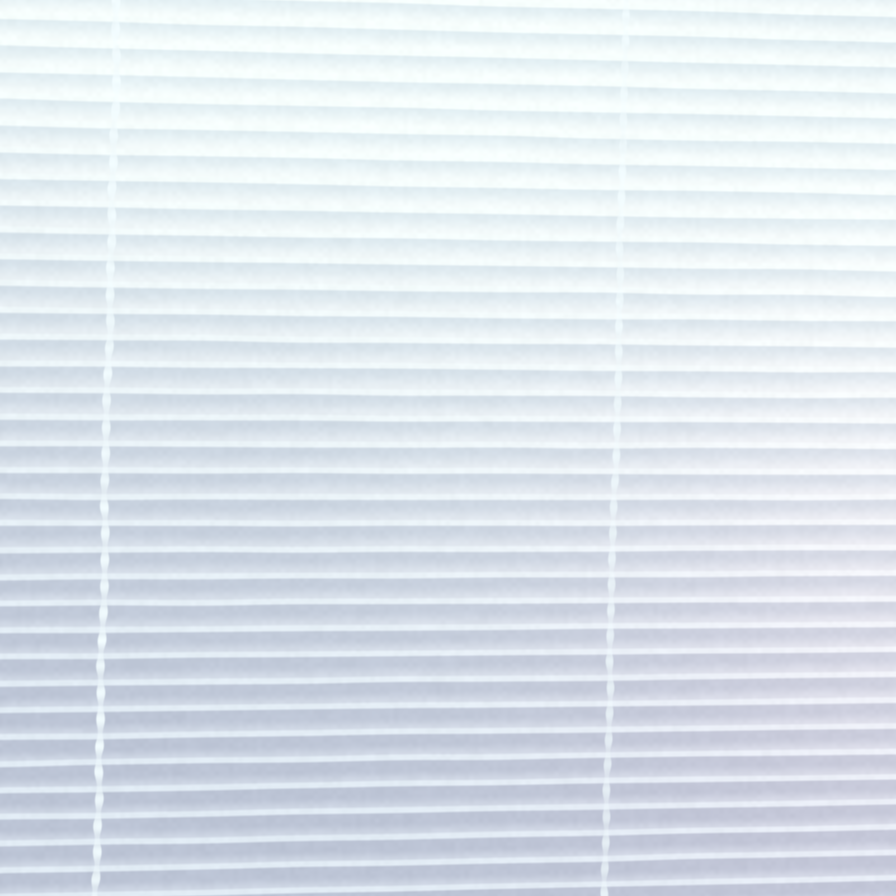
Write a Shadertoy shader that draws this texture.

```glsl
// Pale horizontal window blind slats with two ladder cords, brighter toward the top
#define SLATS 34.4          // slats over the canvas height
#define SLAT_PHASE -0.19    // vertical offset, in slats
#define LEVEL_Y 0.44        // height at which the slats run level
#define FAN 0.05            // convergence of the slats toward the right
#define LIP 0.05            // half width of the bright slat edge, in slats
#define CORD_X 0.107        // first cord at the bottom edge
#define CORD_GAP 0.568      // distance between cords
#define CORD_LEAN 0.024     // sideways drift of a cord over the height
#define CORD_WIDTH 0.0042   // half width of a cord
#define GRAIN 0.030         // strength of the fine mottling

const vec3 SHADE_LOW  = vec3(0.735, 0.768, 0.835);
const vec3 SHADE_HIGH = vec3(0.880, 0.932, 0.950);
const vec3 FACE_LOW   = vec3(0.815, 0.848, 0.900);
const vec3 FACE_HIGH  = vec3(0.975, 1.000, 0.995);
const vec3 LIP_LOW    = vec3(0.885, 0.925, 0.960);
const vec3 LIP_HIGH   = vec3(0.970, 1.000, 0.995);
const vec3 CORD_COLOR = vec3(0.950, 0.990, 1.000);

float hash(vec2 p) {
    return fract(sin(dot(p, vec2(127.1, 311.7))) * 43758.5453);
}

float noise(vec2 p) {
    vec2 i = floor(p), f = fract(p);
    f = f * f * (3.0 - 2.0 * f);
    return mix(mix(hash(i), hash(i + vec2(1, 0)), f.x),
               mix(hash(i + vec2(0, 1)), hash(i + vec2(1, 1)), f.x), f.y);
}

// Height measured in slats; whole numbers lie on the bright edges
float slatCoord(vec2 uv) {
    float fan = 1.0 + FAN * (uv.x - 0.5);
    float wobble = 0.05 * (noise(vec2(uv.x * 9.0, uv.y * SLATS)) - 0.5);
    return (uv.y - LEVEL_Y) * fan * SLATS + SLAT_PHASE + wobble;
}

// Slat face: shadow below the upper edge, brightening down to its own lip
vec3 slatColor(float s, float light, float pixel) {
    float f = fract(s);
    float edge = min(f, 1.0 - f);
    float reach = mix(0.55, 0.98, light);
    float glow = 1.0 - smoothstep(0.05, reach, f);
    vec3 shade = mix(SHADE_LOW, SHADE_HIGH, light);
    vec3 face = mix(FACE_LOW, FACE_HIGH, light);
    float lip = 1.0 - smoothstep(LIP, LIP + max(0.12, pixel * SLATS), edge);
    return mix(mix(shade, face, glow), mix(LIP_LOW, LIP_HIGH, light), lip);
}

// Cord coverage: one soft dash per slat, thinner at each slat edge
float cordMask(vec2 uv, float s, float pixel) {
    float mask = 0.0;
    float dash = 0.5 - 0.5 * cos(6.2832 * (s - 0.12));
    for (int k = 0; k < 2; k++) {
        float id = float(k);
        float x = CORD_X + id * CORD_GAP + CORD_LEAN * uv.y;
        x += 0.003 * (noise(vec2(id * 17.0, s * 0.8)) - 0.5);
        float width = CORD_WIDTH * mix(0.65, 1.15, dash) * (1.0 - 0.12 * id);
        float body = 1.0 - smoothstep(-0.5, 0.5, (abs(uv.x - x) - width) / max(0.003, pixel));
        float strength = mix(0.45, 1.0, dash) * (0.85 + 0.15 * hash(vec2(floor(s), id)));
        mask = max(mask, body * strength * (1.0 - 0.18 * id));
    }
    return mask;
}

void mainImage(out vec4 fragColor, in vec2 fragCoord) {
    vec2 uv = fragCoord / iResolution.xy;
    float pixel = 1.0 / iResolution.y;
    float s = slatCoord(uv);

    // Daylight falls off downward, a little stronger at the right
    float light = smoothstep(0.04, 0.93, uv.y + 0.16 * (uv.x - 0.5));
    light = clamp(light + 0.10 * (noise(uv * 4.0) - 0.5), 0.0, 1.0);
    vec3 color = slatColor(s, light, pixel);

    // Faint warm tint at the lower right
    float warm = exp(-7.0 * dot(uv - vec2(1.0, 0.28), uv - vec2(1.0, 0.28)));
    color += warm * vec3(0.040, 0.010, 0.012);

    color = mix(color, CORD_COLOR, cordMask(uv, s, pixel));

    // Fine mottling
    float grain = 0.6 * noise(uv * 190.0) + 0.4 * noise(uv * 70.0) - 0.5;
    color += GRAIN * grain;
    fragColor = vec4(clamp(color, 0.0, 1.0), 1.0);
}
```
